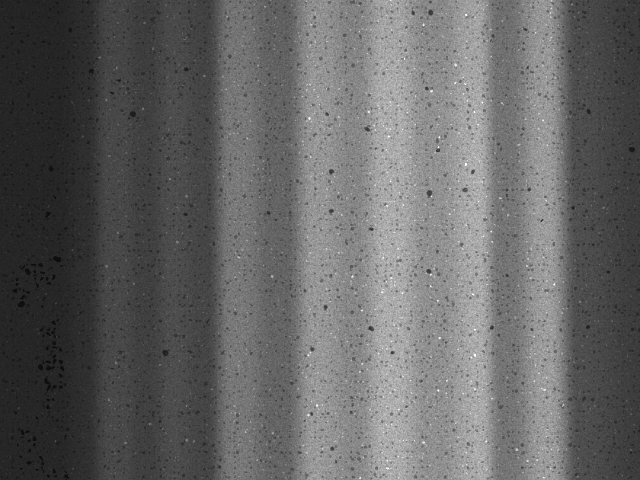
Give the GLSL for this texture, as a WebGL 1 fragment shader.

```glsl
precision highp float;
// Soft vertical bands of grey light across a grainy, speckled flat surface.

uniform vec2 u_resolution;

float hash(vec2 p) {
  vec3 q = fract(p.xyx * vec3(0.1031, 0.1030, 0.0973));
  q += dot(q, q.yzx + 33.33);
  return fract((q.x + q.y) * q.z);
}

vec2 hash2(vec2 p) {
  return vec2(hash(p), hash(p + 71.7));
}

float cornerGradient(vec2 cell, vec2 offset) {
  float angle = 6.2832 * hash(cell);
  return dot(vec2(cos(angle), sin(angle)), offset);
}

float gradientNoise(vec2 p) {
  vec2 i = floor(p);
  vec2 f = fract(p);
  vec2 u = f * f * f * (f * (f * 6.0 - 15.0) + 10.0);
  vec2 e = vec2(1.0, 0.0);
  float low = mix(cornerGradient(i, f), cornerGradient(i + e, f - e), u.x);
  float high = mix(cornerGradient(i + e.yx, f - e.yx),
                   cornerGradient(i + e.xx, f - e.xx), u.x);
  return mix(low, high, u.y);
}

// Change of brightness between two positions across the canvas.
float ramp(float x, float start, float end, float change) {
  return change * smoothstep(start, end, x);
}

float bandLight(float x) {
  float light = 0.145;
  light += ramp(x, 0.090, 0.138, 0.035);
  light += ramp(x, 0.136, 0.170, 0.095);
  light -= ramp(x, 0.193, 0.219, 0.030);
  light += ramp(x, 0.234, 0.267, 0.050);
  light -= ramp(x, 0.275, 0.313, 0.030);
  light += ramp(x, 0.324, 0.360, 0.195);
  light -= ramp(x, 0.380, 0.424, 0.075);
  light += ramp(x, 0.448, 0.488, 0.195);
  light -= ramp(x, 0.505, 0.545, 0.060);
  light += ramp(x, 0.559, 0.600, 0.140);
  light -= ramp(x, 0.622, 0.665, 0.105);
  light += ramp(x, 0.688, 0.742, 0.100);
  light -= ramp(x, 0.750, 0.780, 0.210);
  light += ramp(x, 0.798, 0.846, 0.150);
  light -= ramp(x, 0.859, 0.902, 0.295);
  light -= ramp(x, 0.901, 1.000, 0.070);
  return light;
}

// One uneven speck in some of the cells of a grid.
float specks(vec2 p, float scale, float chance, float size, float seed) {
  vec2 q = p * scale;
  vec2 cell = floor(q);
  vec2 key = cell + seed;
  float radius = size * mix(0.5, 1.0, hash(key + 5.3));
  vec2 center = mix(vec2(0.3), vec2(0.7), hash2(key + 19.1));
  vec2 d = fract(q) - center;
  float angle = 6.2832 * hash(key + 43.7);
  d = vec2(d.x * cos(angle) + d.y * sin(angle),
           d.y * cos(angle) - d.x * sin(angle));
  d.y *= 1.0 + 0.7 * hash(key + 61.9);
  float soft = max(0.7 * scale / u_resolution.y, 0.05);
  float disc = 1.0 - smoothstep(radius - soft, radius + soft, length(d));
  return disc * step(hash(key), chance);
}

float grain(vec2 p) {
  float fine = gradientNoise(p * 330.0);
  float medium = gradientNoise(p * 170.0 + 37.0);
  float coarse = gradientNoise(p * 70.0 + 91.0);
  return 0.20 * fine + 0.14 * medium + 0.05 * coarse;
}

// Ragged chips gathered at the dark left side, thicker towards the bottom.
float chips(vec2 p) {
  float zone = smoothstep(0.02, 0.06, p.x) * (1.0 - smoothstep(0.10, 0.16, p.x));
  zone *= 1.0 - smoothstep(0.50, 0.62, p.y);
  float patches = smoothstep(-0.05, 0.30, gradientNoise(p * 13.0 + 8.0));
  vec2 warp = 0.006 * vec2(gradientNoise(p * 90.0), gradientNoise(p * 90.0 + 50.0));
  return specks(p + warp, 75.0, 0.65 * zone * patches, 0.45, 310.0);
}

void main() {
  vec2 uv = gl_FragCoord.xy / u_resolution;
  vec2 p = gl_FragCoord.xy / u_resolution.y;

  // Bands, with a slight lean and faint unevenness.
  float lean = 0.006 * (0.5 - uv.y) * smoothstep(0.5, 0.8, uv.x);
  float light = bandLight(uv.x - lean);
  light *= 1.02 + 0.03 * gradientNoise(p * 4.0);
  light *= 1.0 - 0.05 * smoothstep(0.75, 1.0, uv.y);

  // Surface texture.
  light *= 1.0 + grain(p);
  light *= 1.0 - 0.26 * specks(p, 95.0, 0.28, 0.30, 11.0);
  light *= 1.0 - 0.32 * specks(p + 0.37, 62.0, 0.17, 0.26, 127.0);
  light *= 1.0 - 0.55 * specks(p + 0.71, 24.0, 0.06, 0.16, 211.0);
  light *= 1.0 - 0.60 * chips(p);

  // Small glints, clearest where the light is strong.
  light += 0.35 * light * specks(p + 0.19, 120.0, 0.08, 0.27, 401.0);
  light += 0.60 * light * specks(p + 0.53, 55.0, 0.03, 0.18, 503.0);

  gl_FragColor = vec4(vec3(clamp(light, 0.0, 1.0)), 1.0);
}
```
